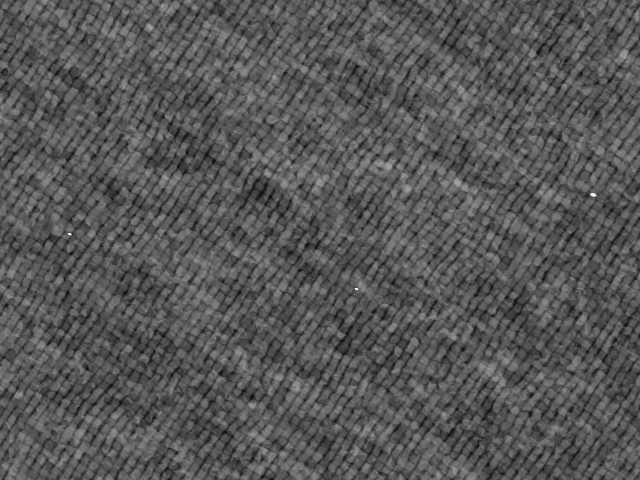
Reproduce this texture procedurally as a Shadertoy shader.

```glsl
// Grey looped carpet: a slanted grid of small rounded tufts with pitted furrows.
// A lightly warped, rotated grid feeds cellular noise for tufts and flat flecks;
// stretched value noise adds streaks along the rows, and a few specks shine.

float hash(vec2 p) {
    vec3 q = fract(vec3(p.xyx) * 0.1031);
    q += dot(q, q.yzx + 33.33);
    return fract((q.x + q.y) * q.z);
}

float noise(vec2 p) {
    vec2 i = floor(p), f = fract(p);
    f = f * f * (3.0 - 2.0 * f);
    return mix(mix(hash(i), hash(i + vec2(1, 0)), f.x),
               mix(hash(i + vec2(0, 1)), hash(i + vec2(1, 1)), f.x), f.y);
}

vec2 wobble(vec2 p) {
    return vec2(noise(p), noise(p + 40.0)) - 0.5;
}

// Returns the blended cell tone and the distance gap to the next cell
vec2 softCells(vec2 p, float jitter) {
    vec2 base = floor(p);
    float nearest = 9.0, second = 9.0, toneSum = 0.0, weightSum = 0.0;
    for (int y = -1; y <= 1; y++) {
        for (int x = -1; x <= 1; x++) {
            vec2 id = base + vec2(x, y);
            vec2 shift = vec2(hash(id + 17.3), hash(id + 61.7)) - 0.5;
            vec2 d = id + 0.5 + jitter * shift - p;
            float dist = length(d);
            second = min(second, max(nearest, dist));
            nearest = min(nearest, dist);
            float weight = exp(-26.0 * dist * dist);
            toneSum += weight * hash(id + 5.1);
            weightSum += weight;
        }
    }
    return vec2(toneSum / weightSum, second - nearest);
}

void mainImage(out vec4 fragColor, in vec2 fragCoord) {
    vec2 p = fragCoord / iResolution.y;

    // Rows descend to the right, furrows climb across them
    vec2 along = vec2(0.829, -0.559);
    vec2 grid = vec2(dot(p, along), dot(p, vec2(0.559, 0.829))) * vec2(51.0, 55.0) + 100.0;
    vec2 weave = grid + 0.6 * wobble(grid * 0.17) + 0.22 * wobble(grid * 1.1 + 11.0);

    // Tufts and the flat flecks within them
    vec2 tuft = softCells(weave, 0.45);
    vec2 fleck = softCells(grid * 1.7 + 1.0 * wobble(grid * 1.6 + 31.0), 1.0);
    float tone = 0.385 + 0.12 * (tuft.x - 0.5) + 0.15 * (fleck.x - 0.5);
    tone += 0.06 * (noise(grid * 3.1 + 5.0) - 0.5);

    // Furrows deepen into pits where they cross the row gaps
    vec2 side = smoothstep(0.2, 0.5, abs(fract(weave) - 0.5));
    float depth = smoothstep(0.15, 0.85, noise(grid * 0.7 + 9.0));
    tone -= side.x * (0.035 + 0.09 * depth + 0.07 * side.y);
    float gap = 1.0 - smoothstep(0.0, 0.4, tuft.y);
    tone -= gap * (0.02 + 0.07 * noise(grid * 1.2 + 64.0));

    // Narrow streaks of wear and broad mottling
    tone += 0.10 * (noise(grid * vec2(0.13, 0.7) + 70.0) - 0.5);
    tone += 0.05 * (noise(grid * vec2(0.05, 0.2) + 23.0) - 0.5);

    // Loose pale tufts lying over the rows
    float loose = smoothstep(0.6, 0.8, noise(grid * vec2(0.9, 1.5) + 53.0));
    tone += 0.08 * loose * smoothstep(0.4, 0.75, noise(grid * vec2(0.2, 0.4) + 87.0));

    // Bright specks laid along a shallow arc
    float speck = 0.0;
    for (int k = 0; k < 3; k++) {
        float i = float(k);
        vec2 center = vec2(0.109 + i * (0.487 - 0.039 * i), 0.512 + i * (0.155 * i - 0.269));
        vec2 d = p - center * vec2(iResolution.x / iResolution.y, 1.0);
        float size = k == 2 ? 0.0055 : 0.0035;
        float dist = length(vec2(dot(d, vec2(0.97, -0.24)) * 0.75, dot(d, vec2(0.24, 0.97)) * 1.3));
        speck = max(speck, 1.0 - smoothstep(size * 0.5, size * 1.2, dist));
    }
    tone = mix(clamp(tone, 0.08, 0.64), 0.97, speck);
    fragColor = vec4(vec3(tone), 1.0);
}
```
